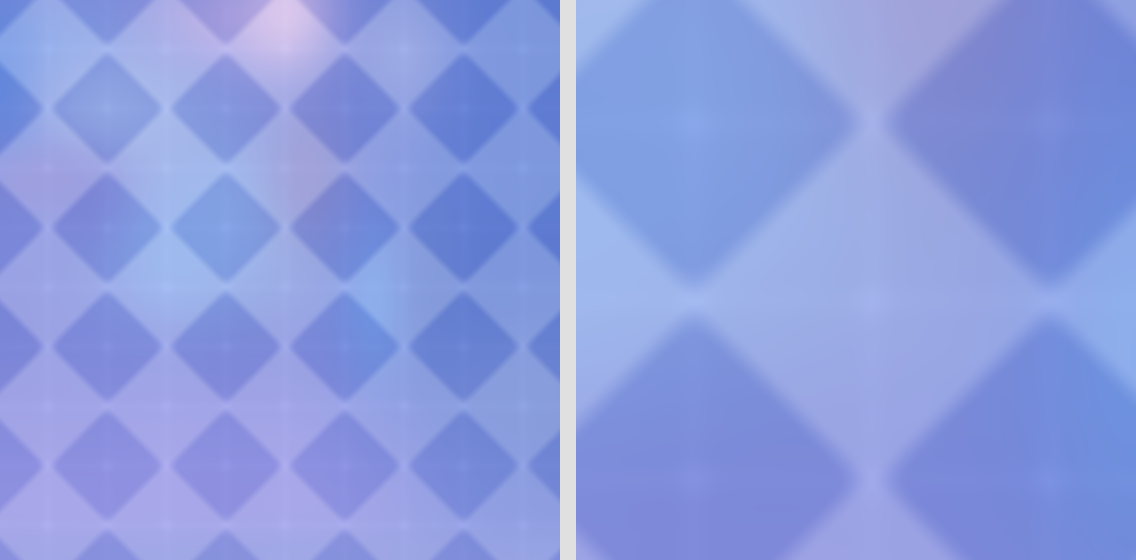
Left: the whole. Right: its middle third, enlarged.
Write a Shadertoy shader that draws this background.

```glsl
float hash(vec2 p) {
    return fract(sin(dot(p, vec2(127.1, 311.7))) * 43758.5);
}

float noise(vec2 p) {
    vec2 i = floor(p), f = fract(p);
    f = f * f * (3.0 - 2.0 * f);
    return mix(mix(hash(i), hash(i + vec2(1, 0)), f.x),
               mix(hash(i + vec2(0, 1)), hash(i + vec2(1, 1)), f.x), f.y);
}

// Blend a soft elliptical spot of colour into the base
vec3 glow(vec3 base, vec2 offset, vec2 radius, vec3 tint, float amount) {
    vec2 q = offset / radius;
    return mix(base, tint, amount * exp(-dot(q, q)));
}

// Blurred clouds of blue, mauve and pink
vec3 cloudColour(vec2 uv) {
    float right = smoothstep(0.45, 0.92, uv.x);
    vec3 c = mix(vec3(0.60, 0.63, 0.89), vec3(0.49, 0.59, 0.865), right);
    float low = 1.0 - smoothstep(0.08, 0.46, uv.y);
    c = mix(c, vec3(0.66, 0.655, 0.915), low * (1.0 - 0.6 * right));
    c = glow(c, uv - vec2(0.95, 0.30), vec2(0.20, 0.16), vec3(0.54, 0.62, 0.86), 0.8);
    c = glow(c, uv - vec2(0.50, 0.00), vec2(0.70, 0.06), vec3(0.62, 0.66, 0.90), 0.8);
    c = glow(c, uv - vec2(0.46, 0.52), vec2(0.16, 0.11), vec3(0.60, 0.67, 0.89), 0.8);
    c = glow(c, uv - vec2(0.30, 0.75), vec2(0.20, 0.22), vec3(0.65, 0.72, 0.92), 0.9);
    c = glow(c, uv - vec2(0.10, 0.92), vec2(0.14, 0.10), vec3(0.60, 0.70, 0.92), 0.8);
    c = glow(c, uv - vec2(0.00, 0.86), vec2(0.08, 0.18), vec3(0.49, 0.63, 0.905), 0.8);
    c = glow(c, uv - vec2(0.19, 0.81), vec2(0.10, 0.08), vec3(0.69, 0.76, 0.93), 0.8);
    c = glow(c, uv - vec2(0.08, 0.68), vec2(0.13, 0.06), vec3(0.63, 0.62, 0.87), 0.8);
    c = glow(c, uv - vec2(0.17, 0.62), vec2(0.07, 0.08), vec3(0.60, 0.61, 0.88), 0.7);
    c = glow(c, uv - vec2(0.40, 0.62), vec2(0.11, 0.11), vec3(0.63, 0.74, 0.93), 0.85);
    c = glow(c, uv - vec2(0.31, 0.54), vec2(0.12, 0.11), vec3(0.62, 0.735, 0.94), 0.9);
    c = glow(c, uv - vec2(0.55, 0.69), vec2(0.07, 0.12), vec3(0.64, 0.635, 0.84), 0.8);
    c = glow(c, uv - vec2(0.67, 0.46), vec2(0.06, 0.14), vec3(0.55, 0.69, 0.93), 0.85);
    c = glow(c, uv - vec2(0.77, 0.53), vec2(0.06, 0.14), vec3(0.52, 0.61, 0.85), 0.6);
    c = glow(c, uv - vec2(0.72, 0.90), vec2(0.08, 0.11), vec3(0.62, 0.67, 0.89), 0.8);
    c = glow(c, uv - vec2(0.40, 0.97), vec2(0.13, 0.08), vec3(0.76, 0.71, 0.91), 0.8);
    return glow(c, uv - vec2(0.51, 0.98), vec2(0.09, 0.11), vec3(0.87, 0.79, 0.93), 0.9);
}

void mainImage(out vec4 fragColor, in vec2 fragCoord) {
    vec2 uv = fragCoord / iResolution.xy;
    vec3 colour = cloudColour(uv);

    // Cell coordinates, with one diamond centred in each cell
    vec2 cell = (uv - vec2(0.1914, 0.1685)) / vec2(0.2121, 0.2126);
    vec2 p = abs(fract(cell + 0.5) - 0.5);

    // Softly blurred diamond with slightly rounded corners
    vec2 r = sqrt(p * p + 0.0008);
    float diamond = 1.0 - smoothstep(-0.055, 0.055, r.x + r.y - 0.482);
    vec3 shade = vec3(0.118, 0.104, 0.044) * mix(0.85, 1.03, smoothstep(0.1, 0.5, uv.y));
    shade *= 0.97 + 0.06 * hash(floor(cell + 0.5));
    colour -= shade * diamond;

    // Faint threads through diamond centres and cell borders
    vec2 d = min(p, 0.5 - p);
    vec2 thread = exp(-d * d / 0.0014);
    colour += 0.007 * (thread.x + thread.y);
    colour += 0.014 * exp(-dot(d, d) / 0.0026);

    // Subtle uneven tone
    colour += 0.01 * (noise(uv * vec2(7.0, 9.0)) - 0.5);
    fragColor = vec4(clamp(colour, 0.0, 1.0), 1.0);
}
```
